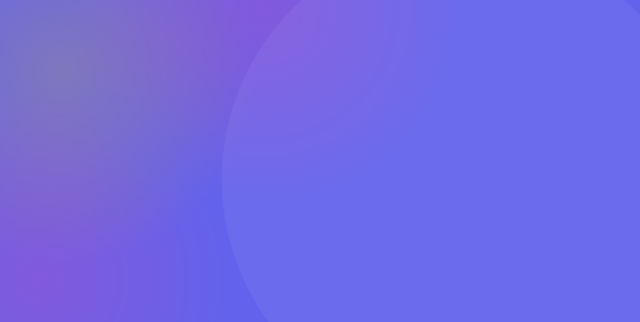
Write a WebGL 1 fragment shader that draws this background.

```glsl
precision highp float;
// Indigo backdrop with soft violet and amber-grey glows and a large pale disc.

uniform vec2 u_resolution;

// Linear falloff: 1 at the centre, 0 at the rim.
float glow(vec2 p, vec2 centre, float radius) {
    return max(0.0, 1.0 - length(p - centre) / radius);
}

void main() {
    // Canvas height is one unit.
    vec2 p = gl_FragCoord.xy / u_resolution.y;
    float pixel = 1.0 / u_resolution.y;

    vec3 color = vec3(0.386, 0.386, 0.925);

    // Corner glows: warm grey at upper left, violet at top and lower left.
    vec3 violetShift = vec3(0.125, -0.035, -0.065);
    color += vec3(0.115, 0.082, -0.185) * glow(p, vec2(0.194, 0.780), 0.60);
    color += violetShift * glow(p, vec2(0.816, 0.974), 0.61);
    color += violetShift * glow(p, vec2(0.120, 0.132), 0.60);

    // Translucent white disc with a smooth edge.
    float edge = length(p - vec2(1.438, 0.443)) - 0.749;
    float disc = 1.0 - smoothstep(-pixel, pixel, edge);
    color = mix(color, vec3(1.0), 0.055 * disc);

    gl_FragColor = vec4(color, 1.0);
}
```
